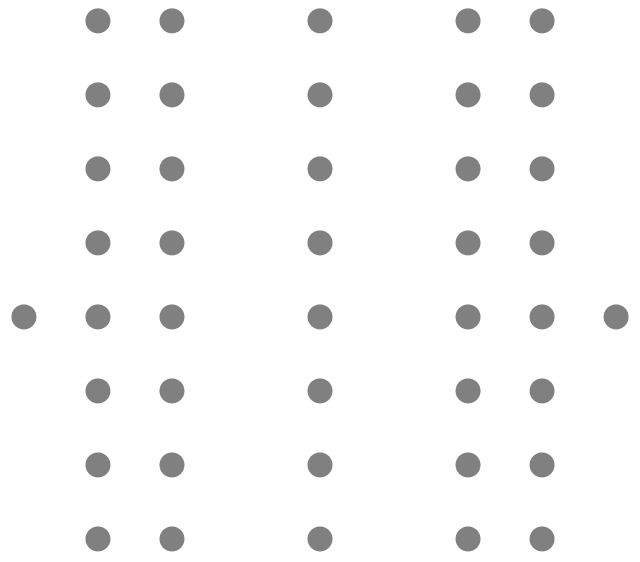
Give the GLSL for this pattern, as a Shadertoy shader.

```glsl
// Grey dots on white, set on a square lattice centred across the canvas.
// Each pixel snaps to its nearest lattice cell; a rule on the cell's column
// and row decides whether a dot is there, and a circle distance draws it.

const vec3 PAPER = vec3(1.0);
const vec3 DOT_GREY = vec3(0.5);

// All lengths are fractions of the canvas height.
const float SPACING = 0.1317;
const float DOT_RADIUS = 0.0222;
const float AXIS_HEIGHT = 0.4361;

// Signed distance to a circle centred on the origin.
float circleDistance(vec2 p, float radius) {
    return length(p) - radius;
}

// Coverage of a shape, smoothed over about one pixel.
float coverage(float dist, float pixel) {
    return clamp(0.5 - dist / pixel, 0.0, 1.0);
}

// Full columns at 0, 2 and 3 steps from the centre; lone dots at 4 on the axis.
bool hasDot(vec2 cell) {
    float column = abs(cell.x);
    bool fullColumn = column < 3.5 && abs(column - 1.0) > 0.5;
    bool axisEnd = abs(column - 4.0) < 0.5 && abs(cell.y) < 0.5;
    return fullColumn || axisEnd;
}

// Dot coverage at a point measured from the lattice origin.
float dotLattice(vec2 p, float spacing, float radius, float pixel) {
    vec2 cell = floor(p / spacing + 0.5);
    float dist = circleDistance(p - cell * spacing, radius);
    return hasDot(cell) ? coverage(dist, pixel) : 0.0;
}

void mainImage(out vec4 fragColor, in vec2 fragCoord) {
    float pixel = 1.0 / iResolution.y;
    vec2 origin = vec2(0.5 * iResolution.x * pixel, AXIS_HEIGHT);
    vec2 p = fragCoord * pixel - origin;

    float ink = dotLattice(p, SPACING, DOT_RADIUS, pixel);
    fragColor = vec4(mix(PAPER, DOT_GREY, ink), 1.0);
}
```
